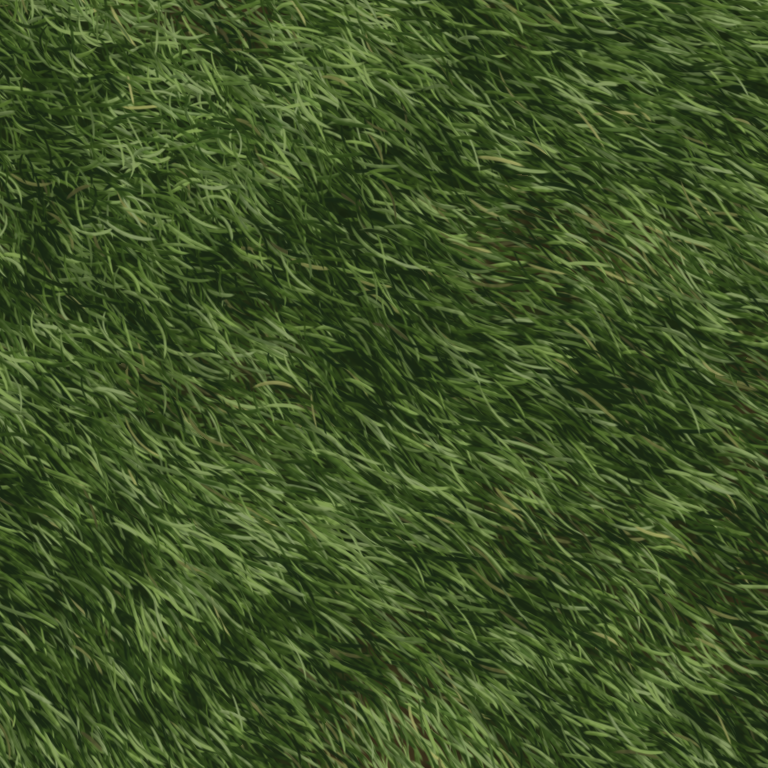
Give the GLSL for this texture, as a WebGL 2 fragment shader.

```glsl
#version 300 es
precision highp float;
// Windswept lawn: stacked layers of thin, curved, tapering grass blades.
// Each layer is a tilted grid with one jittered blade per cell, painted
// from the shaded bottom to the sunlit top over dark soil.
uniform vec2 u_resolution;
out vec4 fragColor;

// Integer hash giving three values from 0 to 1
vec3 hash(ivec3 cell) {
  uvec3 v = uvec3(cell) * 1664525u + 1013904223u;
  v.x += v.y * v.z; v.y += v.z * v.x; v.z += v.x * v.y;
  v ^= v >> 16u;
  v.x += v.y * v.z; v.y += v.z * v.x; v.z += v.x * v.y;
  return vec3(v >> 8u) / 16777216.0;
}

float noise(vec2 p, int seed) {
  ivec2 i = ivec2(floor(p));
  vec2 f = fract(p);
  f = f * f * (3.0 - 2.0 * f);
  float a = hash(ivec3(i, seed)).x;
  float b = hash(ivec3(i + ivec2(1, 0), seed)).x;
  float c = hash(ivec3(i + ivec2(0, 1), seed)).x;
  float d = hash(ivec3(i + ivec2(1, 1), seed)).x;
  return mix(mix(a, b, f.x), mix(c, d, f.x), f.y);
}

// Brings a vector into a frame whose x axis points along the angle
mat2 turn(float angle) {
  float c = cos(angle), s = sin(angle);
  return mat2(c, -s, s, c);
}

// Green ramp from deep shade to sunlit tip
vec3 grassColor(float tone) {
  vec3 color = mix(vec3(0.10, 0.15, 0.07), vec3(0.19, 0.27, 0.095), smoothstep(0.05, 0.36, tone));
  color = mix(color, vec3(0.32, 0.42, 0.165), smoothstep(0.34, 0.58, tone));
  return mix(color, vec3(0.52, 0.62, 0.32), smoothstep(0.60, 0.98, tone));
}

void main() {
  vec2 uv = gl_FragCoord.xy / min(u_resolution.x, u_resolution.y);
  float softness = max(0.0016, 0.8 / min(u_resolution.x, u_resolution.y));

  // Broad fields: wind direction, disorder, and clumps of light and shade
  float wind = -0.66 + 0.22 * (uv.x + uv.y - 1.0) + 0.6 * (noise(uv * 6.0, 101) - 0.5);
  float disorder = mix(1.35, 0.62, smoothstep(0.05, 0.75, distance(uv, vec2(0.1, 0.95))));
  float clump = 0.4 * noise(uv * 6.0, 102) + 0.35 * noise(uv * 13.0, 107) + 0.25 * noise(uv * 30.0, 103) - 0.5;
  float grain = noise(uv * 170.0, 108) - 0.5;
  float dry = smoothstep(0.55, 0.95, noise(uv * 6.0, 104));

  // Soil
  vec3 color = mix(vec3(0.11, 0.16, 0.07), vec3(0.21, 0.18, 0.10), dry);
  color *= 0.8 + 0.4 * noise(uv * 90.0, 105);

  // Blades
  vec2 cellSize = vec2(0.05, 0.025);
  for (int layer = 0; layer < 16; layer++) {
    float height = float(layer) / 15.0;
    float tilt = -0.62 + 0.4 * (hash(ivec3(layer, 7, 106)).x - 0.5);
    vec2 p = turn(tilt) * uv + 0.37 * float(layer);
    ivec2 home = ivec2(floor(p / cellSize));
    for (int j = -1; j <= 1; j++) {
      for (int i = -1; i <= 1; i++) {
        ivec2 cell = home + ivec2(i, j);
        vec3 place = hash(ivec3(cell, 2 * layer));
        vec3 look = hash(ivec3(cell, 2 * layer + 1));

        // Curved centre line, kept within reach of the neighbouring cells
        float lean = wind - tilt + (look.x + look.y - 1.0) * disorder;
        float halfLength = min(0.018 + 0.024 * place.z, 0.019 / (abs(sin(lean)) + 0.01));
        vec2 local = turn(lean) * (p - (vec2(cell) + place.xy) * cellSize);
        float along = local.x / halfLength;
        float bend = (fract(place.z * 7.0) - 0.5) * 0.7 * disorder;
        local.y -= bend * halfLength * (along * along - 0.33);

        // Slender outline with soft edges
        float width = (0.0013 + 0.0014 * look.y) * (1.0 - along * along * along * along);
        float cover = smoothstep(softness, -softness, abs(local.y) - width);
        cover *= smoothstep(1.0, 0.65, abs(along)) * 0.94;

        // Tone, cool shade, greyed and straw tints
        float tone = pow(look.z, 1.25) * (0.55 + 0.5 * height) + 0.12 + 0.85 * clump;
        tone = tone * (0.92 + 0.18 * along + 0.15 * local.y / 0.0025) + 0.16 * grain;
        vec3 blade = grassColor(tone);
        blade = mix(blade, blade * vec3(0.8, 1.0, 1.25), 0.4 * fract(place.x * 13.0) * (1.0 - look.z));
        float grey = 0.36 * fract(place.y * 11.0) * smoothstep(0.3, 0.6, tone);
        blade = mix(blade, vec3(dot(blade, vec3(0.3, 0.6, 0.1))), grey);
        float straw = step(0.985 - 0.06 * dry, fract(place.z * 29.0));
        blade = mix(blade, vec3(0.58, 0.56, 0.34) * (0.55 + 0.55 * tone), 0.7 * straw);
        color = mix(color, blade, cover);
      }
    }
  }
  fragColor = vec4(color, 1.0);
}
```
